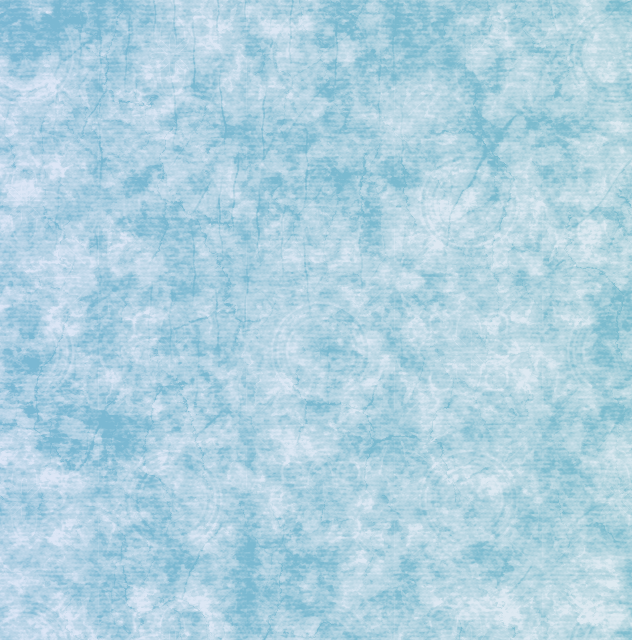
Give the GLSL for this texture, as a Shadertoy shader.

```glsl
// Pale blue damask paper: cloudy dye made of layered cellular noise, a faint
// lattice of medallions, lace and leaf rosettes, broken cracks and drips,
// all under a fine embossed weave.

vec2 hash2(vec2 p) {
    p = vec2(dot(p, vec2(127.1, 311.7)), dot(p, vec2(269.5, 183.3)));
    return fract(sin(p) * 43758.5);
}

// Smooth cellular noise: random values blended around jittered points.
float mottle(vec2 p) {
    vec2 cell = floor(p), f = fract(p), sum = vec2(0.0);
    for (int y = -1; y <= 1; y++)
    for (int x = -1; x <= 1; x++) {
        vec2 g = vec2(x, y);
        vec2 d = g + hash2(cell + g) - f;
        sum += exp(-6.0 * dot(d, d)) * vec2(hash2(cell + g + 57.0).x, 1.0);
    }
    return sum.x / sum.y;
}

float clouds(vec2 p) {
    float sum = 0.0, amp = 0.5;
    for (int i = 0; i < 5; i++) {
        sum += amp * mottle(p);
        p = mat2(1.6, 1.2, -1.2, 1.6) * p + 7.3;
        amp *= 0.65;
    }
    return sum / 1.263;
}

// Gap between the two nearest cell points; zero on the cell borders.
float borderGap(vec2 p) {
    vec2 cell = floor(p), f = fract(p);
    float first = 9.0, second = 9.0;
    for (int y = -1; y <= 1; y++)
    for (int x = -1; x <= 1; x++) {
        vec2 g = vec2(x, y);
        float d = length(g + hash2(cell + g) - f);
        second = min(second, max(first, d));
        first = min(first, d);
    }
    return second - first;
}

float stroke(float d, float width) {
    return 1.0 - smoothstep(0.3 * width, width, abs(d));
}

// Wobbly vertical lines of random length, one per tall cell.
float drips(vec2 uv) {
    vec2 q = uv * vec2(28.0, 6.0);
    q.y += 3.0 * hash2(vec2(floor(q.x), 4.0)).x;
    vec2 rnd = hash2(floor(q)), f = fract(q) - 0.5;
    float sway = 0.5 * (rnd.x - 0.5) + 0.07 * sin(q.y * 5.0 + rnd.y * 9.0) + 0.03 * sin(q.y * 23.0);
    float ends = 1.0 - smoothstep(0.15, 0.5, abs(f.y));
    return stroke(f.x - sway, 0.06) * ends * step(0.35, rnd.y);
}

// Round medallion: paired rims, beads between them, a rayed pale centre.
float medallion(float r, float a) {
    float rims = stroke(r - 0.33, 0.012) + stroke(r - 0.29, 0.01) + stroke(r - 0.225, 0.012);
    float shade = stroke(r - 0.312, 0.014) + stroke(r - 0.245, 0.012);
    float beads = stroke(r - 0.265, 0.02) * smoothstep(-0.3, 0.6, cos(36.0 * a));
    float rays = (1.0 - smoothstep(0.08, 0.17, r)) * (0.5 + 0.5 * cos(12.0 * a));
    return 0.1 * rims - 0.07 * shade + 0.06 * beads - 0.1 * rays
         + 0.07 * (1.0 - smoothstep(0.17, 0.23, r));
}

// Lace: lobed outlines with four loops on the diagonals.
float lace(vec2 c, float r, float a) {
    float lines = stroke(r - 0.2 - 0.07 * cos(4.0 * a), 0.014)
                + stroke(r - 0.31 - 0.03 * cos(8.0 * a), 0.014)
                + stroke(r - 0.1 - 0.05 * cos(8.0 * a), 0.012);
    lines += stroke(length(abs(c) - 0.19) - 0.075, 0.014);
    return 0.11 * lines - 0.05 * (1.0 - smoothstep(0.2, 0.4, r));
}

// Ragged dark leaves with pale feathery tips.
float rosette(float r, float a, float ragged) {
    float edge = r - 0.29 - 0.07 * cos(8.0 * a) - 0.04 * cos(4.0 * a)
               - 0.025 * cos(24.0 * a) - 0.4 * (ragged - 0.5);
    float leaf = 1.0 - smoothstep(-0.02, 0.02, edge);
    float tips = exp(-700.0 * (edge - 0.035) * (edge - 0.035));
    float veins = stroke(sin(4.0 * a) * r, 0.025) * smoothstep(0.06, 0.14, r);
    return leaf * (0.08 * veins - 0.13) + 0.13 * tips;
}

void mainImage(out vec4 fragColor, in vec2 fragCoord) {
    vec2 uv = fragCoord / iResolution.y;

    // Cloudy dye with crisp pale patches and darker stains to the left
    float dye = clouds(uv * 9.0 + 3.0);
    float fine = clouds(uv * vec2(32.0, 38.0) + 31.0);
    float patches = smoothstep(0.52, 0.57, 0.5 * clouds(uv * 13.0 + 17.0) + 0.5 * fine);
    float tone = 0.44 + 0.95 * (dye - 0.5) + 0.75 * (fine - 0.5) + 0.13 * patches;
    float streaks = smoothstep(0.48, 0.58, clouds(uv * vec2(16.0, 32.0)));
    vec2 leftStain = (uv - vec2(0.08, 0.36)) * vec2(5.0, 8.0);
    vec2 cornerStain = (uv - vec2(0.04, 0.96)) * 7.0;
    tone -= 0.3 * streaks * exp(-dot(leftStain, leftStain)) + 0.2 * exp(-dot(cornerStain, cornerStain));

    // Lattice: medallions and lace alternate, rosettes sit between them
    vec2 g = (uv - vec2(0.501, 0.4505)) / 0.2315;
    vec2 id = floor(g + 0.5), c = g - id, leafPos = fract(g) - 0.5;
    float r = length(c), a = atan(c.y, c.x);
    float motif = mod(id.x + id.y, 2.0) < 0.5 ? medallion(r, a) : lace(c, r, a);
    motif += rosette(length(leafPos), atan(leafPos.y, leafPos.x), fine);
    tone += motif * (0.6 + 0.6 * smoothstep(0.35, 0.65, dye));

    // Broken cracks, hairlines and drips
    vec2 warped = uv + 0.01 * sin(uv.yx * 31.0 + 2.0 * sin(uv * 17.0)) + 0.03 * (fine - 0.5);
    float broken = smoothstep(0.45, 0.62, mottle(uv * 9.0 + 40.0));
    float hairBroken = smoothstep(0.5, 0.65, mottle(uv * 13.0 + 80.0));
    float cracks = (1.0 - smoothstep(0.0, 0.04, borderGap(warped * vec2(9.0, 6.0)))) * broken;
    cracks += 0.6 * (1.0 - smoothstep(0.0, 0.06, borderGap(warped * vec2(17.0, 11.0) + 5.0))) * hairBroken;
    float dripZone = exp(-9.0 * pow(uv.x - 0.38, 2.0)) * smoothstep(0.1, 0.75, uv.y);
    tone -= 0.27 * cracks + 0.26 * drips(uv + 0.15 * (warped - uv)) * dripZone;

    // Embossed weave: staggered dots with uneven, slightly wide threads
    vec2 thread = uv / vec2(0.0062, 0.0064) + 0.5 * (mottle(uv * 40.0) - 0.5);
    float dots = sin(6.2832 * thread.y) * (0.55 + 0.45 * sin(6.2832 * (thread.x + 0.5 * floor(thread.y))));
    float grain = mottle(uv * vec2(150.0, 230.0)) - 0.5;
    tone += 0.1 * dots + 0.32 * grain;

    // Blue ramp, drifting toward teal on the right
    tone = clamp(tone, 0.0, 1.0);
    vec3 color = mix(vec3(0.47, 0.72, 0.81), vec3(0.71, 0.83, 0.885), smoothstep(-0.1, 0.55, tone));
    color = mix(color, vec3(0.87, 0.91, 0.955), smoothstep(0.4, 1.05, tone));
    color += mix(vec3(-0.005, -0.008, 0.012), vec3(0.0, 0.008, -0.01), uv.x);
    fragColor = vec4(color, 1.0);
}
```
